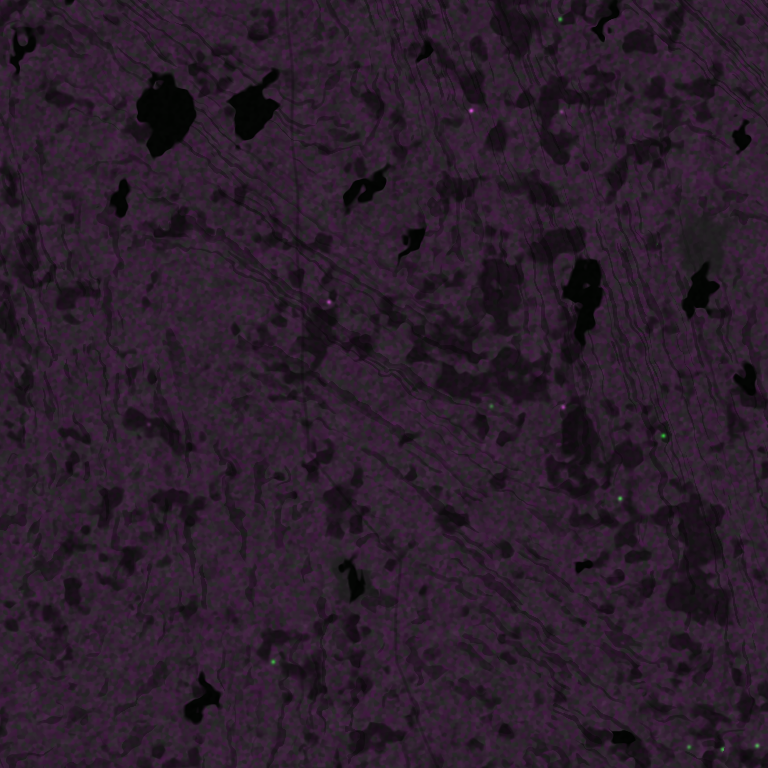
This texture is drawn by a WebGL 2 fragment shader. Its source:

```glsl
#version 300 es
precision highp float;

uniform vec2 u_resolution;
out vec4 fragColor;

vec3 hash3(vec2 p) {
    vec3 q = fract(p.xyx * vec3(0.1031, 0.1030, 0.0973));
    q += dot(q, q.yxz + 33.33);
    return fract((q.xxy + q.yzz) * q.zyx);
}

mat2 rotation(float a) {
    return mat2(cos(a), sin(a), -sin(a), cos(a));
}

// Smooth cellular noise: two random fields blended around jittered points
vec2 cells(vec2 p) {
    vec2 id = floor(p), f = fract(p);
    vec3 sum = vec3(0.0);
    for (int j = -1; j <= 1; j++)
    for (int i = -1; i <= 1; i++) {
        vec2 o = vec2(i, j);
        vec2 d = o + hash3(id + o).xy - f;
        sum += exp(-5.0 * dot(d, d)) * vec3(hash3(id + o + 71.0).xy, 1.0);
    }
    return sum.xy / sum.z;
}

// Approximate signed distance to a rotated ellipse
float ellipse(vec2 p, vec2 radii, float angle) {
    return (length(rotation(angle) * p / radii) - 1.0) * min(radii.x, radii.y);
}

float segment(vec2 p, vec2 a, vec2 b) {
    vec2 ab = b - a;
    return length(p - a - ab * clamp(dot(p - a, ab) / dot(ab, ab), 0.0, 1.0));
}

// Small scattered lakes, mostly long and steep
float scatteredLakes(vec2 p) {
    vec2 g = p * 7.0, id = floor(g);
    float d = 1.0;
    for (int j = -1; j <= 1; j++)
    for (int i = -1; i <= 1; i++) {
        vec2 c = id + vec2(i, j);
        vec3 h = hash3(c + 19.0), k = hash3(c + 143.0);
        if (h.z > 0.3) continue;
        vec2 radii = vec2(0.008 + 0.006 * k.x, 0.014 + 0.028 * k.y * k.y);
        d = min(d, ellipse((g - c - 0.15 - 0.7 * h.xy) / 7.0, radii, 1.1 * k.z - 0.2));
    }
    return d;
}

float paths(vec2 p) {
    float d = segment(p, vec2(0.375, 1.0), vec2(0.4, 0.41));
    d = min(d, segment(p, vec2(0.4, 0.41), vec2(0.52, 0.27)));
    d = min(d, segment(p, vec2(0.52, 0.27), vec2(0.515, 0.14)));
    return min(d, segment(p, vec2(0.515, 0.14), vec2(0.57, 0.0)));
}

void main() {
    vec2 uv = gl_FragCoord.xy / u_resolution;

    // Terrain layers and a ragged coordinate warp
    vec2 broad = cells(uv * 16.0), middle = cells(uv * 38.0 + 7.0), fine = cells(uv * 85.0 + 3.0);
    vec2 ragged = uv + 0.03 * (middle - 0.5) + 0.016 * (fine - 0.5);
    float terrain = 0.28 * broad.x + 0.4 * middle.x + 0.32 * fine.x;

    // Wandering valley where the dark patches gather
    float bend = mix(0.87, 0.73, smoothstep(0.28, 0.45, uv.y)) + 0.025 * sin(uv.y * 9.0);
    float across = (uv.x - bend) / mix(0.07, 0.12, uv.y);
    float valley = exp(-across * across);
    float patches = 1.0 - smoothstep(0.26, 0.42, terrain - 0.14 * valley);

    // Short thin slanted streaks
    vec2 slanted = rotation(0.6 + 0.4 * sin(uv.x * 8.0 + uv.y * 5.0)) * ragged;
    float streaks = 1.0 - smoothstep(0.14, 0.34, cells(slanted * vec2(85.0, 34.0) + 40.0).x);

    // Independent magenta and green grain
    vec2 grain = cells(uv * 215.0) - 0.5;
    vec2 tone = vec2(0.2, 0.131) + vec2(0.115, -0.024) * grain.x + vec2(0.0, 0.06) * grain.y;
    float relief = fine.y - cells(uv * 85.0 + vec2(3.35, 2.75)).y;
    float shade = 1.0 + 0.2 * relief + 0.14 * (middle.y - 0.5);
    shade *= (1.0 - 0.5 * patches) * (1.0 - 0.3 * streaks);
    float path = paths(uv + 0.002 * sin(uv.yx * 40.0));
    shade *= 1.0 - 0.22 * (1.0 - smoothstep(0.0006, 0.003, path));
    vec3 color = tone.xyx * shade;

    // Grey shallow basins
    float basin = min(ellipse(ragged - vec2(0.92, 0.68), vec2(0.035, 0.044), 0.3),
                      ellipse(ragged - vec2(0.46, 0.245), vec2(0.027, 0.036), 0.0));
    vec3 silt = vec3(0.105, 0.108, 0.105) + 0.02 * grain.y;
    color = mix(color, silt, 0.75 * (1.0 - smoothstep(-0.008, 0.006, basin)));

    // Black water
    float water = scatteredLakes(ragged);
    water = min(water, ellipse(ragged - vec2(0.217, 0.85), vec2(0.034, 0.055), 0.2));
    water = min(water, ellipse(ragged - vec2(0.33, 0.86), vec2(0.03, 0.04), 0.6));
    water = min(water, ellipse(ragged - vec2(0.76, 0.6), vec2(0.013, 0.068), 0.1));
    vec3 deep = vec3(0.012, 0.018, 0.012) + 0.012 * grain.y;
    color = mix(color, deep, 1.0 - smoothstep(-0.0025, 0.0025, water));

    // Rare green and magenta sparks
    vec2 g = uv * 24.0;
    vec3 h = hash3(floor(g) + 211.0), k = hash3(floor(g) + 307.0);
    vec2 offset = (fract(g) - 0.25 - 0.5 * h.xy) / 24.0;
    float lit = step(h.z, 0.008 + 0.12 * valley) * (0.25 + 0.75 * k.x);
    vec3 glow = mix(vec3(0.12, 0.8, 0.15), vec3(0.75, 0.25, 0.75), step(0.65, k.y));
    color += glow * lit * exp(-dot(offset, offset) / 0.000008);

    fragColor = vec4(clamp(color, 0.0, 1.0), 1.0);
}
```
